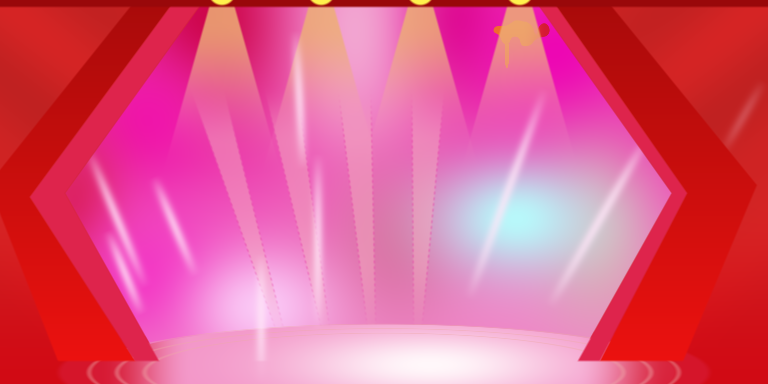
Write a Shadertoy shader that draws this background.

```glsl
// Red and magenta show stage: chevron frame, spotlights, light streaks, round platform.

// Canvas units: x runs 0..2, y runs 0..1 from the lower left
const float TOP = .982, BASE = .06, LAMP_FIRST = .578, LAMP_STEP = .2585;
const vec3 WALL_RED = vec3(.82, .14, .14), WALL_LOW = vec3(.83, .04, .08);
const vec3 FRAME_DARK = vec3(.66, .04, .04), FRAME_BRIGHT = vec3(.94, .07, .06);
const vec3 STRIP_PINK = vec3(.87, .14, .3), BAR_RED = vec3(.6, .03, .04);
const vec3 BEAM_GOLD = vec3(.93, .68, .46), BEAM_PINK = vec3(.95, .6, .76);
const vec3 RAY_PEACH = vec3(.95, .66, .74), RAY_EDGE = vec3(.9, .22, .65);
const vec3 LAMP_YELLOW = vec3(1, .95, .3), STREAK_WHITE = vec3(1, .9, .97);
const vec3 FLOOR_PINK = vec3(.95, .58, .78), FLOOR_RED = vec3(.84, .1, .2);
const vec3 RING_PINK = vec3(.93, .66, .66), FLOOR_WHITE = vec3(1, .97, .98);

// Frame edges: x at top, knee and bottom, then knee height
const vec4 LEFT_OUTER = vec4(.339, -.03, .151, .52);
const vec4 LEFT_MID = vec4(.443, .078, .352, .487);
const vec4 LEFT_INNER = vec4(.518, .169, .414, .497);
const vec4 RIGHT_INNER = vec4(1.406, 1.75, 1.505, .497);
const vec4 RIGHT_MID = vec4(1.45, 1.789, 1.562, .497);
const vec4 RIGHT_OUTER = vec4(1.594, 1.971, 1.779, .518);

// Backdrop glows: centre and radii, with a colour for each
const int GLOWS = 11;
const vec4 GLOW_SHAPE[GLOWS] = vec4[](
  vec4(.55, .95, .22, .24), vec4(.38, .68, .18, .18), vec4(.2, .46, .12, .2),
  vec4(.93, .92, .17, .35), vec4(1.2, .95, .12, .2), vec4(1.45, .86, .22, .2),
  vec4(.4, .28, .22, .2), vec4(1.03, .37, .17, .2), vec4(.68, .2, .18, .14),
  vec4(1.56, .38, .15, .24), vec4(1.345, .43, .22, .15));
const vec3 GLOW_COLOR[GLOWS] = vec3[](
  vec3(.8, .02, .28), vec3(.94, .08, .67), vec3(.85, .12, .33), vec3(.95, .65, .82),
  vec3(.86, .06, .55), vec3(.93, .02, .7), vec3(.95, .2, .76), vec3(.86, .43, .63),
  vec3(.98, .78, .96), vec3(.86, .66, .7), vec3(.72, .97, .98));

// Light streaks as end points
const int STREAKS = 9;
const vec4 STREAK[STREAKS] = vec4[](
  vec4(1.42, .77, 1.22, .22), vec4(1.69, .65, 1.43, .2), vec4(.77, .92, .79, .56),
  vec4(.828, .6, .828, .14), vec4(.23, .61, .38, .25), vec4(.4, .54, .51, .28),
  vec4(.28, .4, .37, .18), vec4(.68, .34, .68, 0), vec4(1.99, .79, 1.88, .6));

float hash(vec2 p) { return fract(sin(dot(p, vec2(41.3, 289.1))) * 4375.5); }

float noise(vec2 p) {
  vec2 i = floor(p), f = fract(p);
  f *= f * (3. - 2. * f);
  return mix(mix(hash(i), hash(i + vec2(1, 0)), f.x),
    mix(hash(i + vec2(0, 1)), hash(i + vec2(1, 1)), f.x), f.y);
}

float glow(vec2 p, vec2 center, vec2 radius) {
  vec2 d = (p - center) / radius;
  return exp(-dot(d, d));
}

// Smooth coverage of the region where d is positive
float fill(float d) { return smoothstep(-.004, .004, d); }

float edgeX(float y, vec4 e) {
  return y > e.w ? mix(e.y, e.x, (y - e.w) / (TOP - e.w))
    : mix(e.z, e.y, (y - BASE) / (e.w - BASE));
}

float between(vec2 p, vec4 left, vec4 right) {
  return fill(p.x - edgeX(p.y, left)) * fill(edgeX(p.y, right) - p.x) * fill(p.y - BASE);
}

vec3 backdrop(vec2 p) {
  vec3 color = mix(vec3(.94, .52, .78), vec3(.93, .27, .7), smoothstep(.15, .65, p.y));
  for (int i = 0; i < GLOWS; i++)
    color = mix(color, GLOW_COLOR[i], glow(p, GLOW_SHAPE[i].xy, GLOW_SHAPE[i].zw));

  // Ragged orange patch beside the last lamp
  float rag = glow(p, vec2(1.36, .92), vec2(.09, .05)) * (.35 + noise(p * 38.));
  rag = max(rag, glow(p, vec2(1.32, .86), vec2(.008, .05)));
  vec3 ragColor = mix(vec3(.94, .42, .18), FLOOR_RED, smoothstep(1.36, 1.42, p.x));
  color = mix(color, ragColor, smoothstep(.54, .6, rag));

  // Tapering rays with dashed edges, and spotlight cones
  float drop = 1. - p.y, t = (.7 - p.y) / .53;
  float fade = smoothstep(-.15, .15, t) * smoothstep(1.15, .7, t);
  float dash = .5 + .5 * sin(p.y * 420.);
  for (int i = 0; i < 4; i++) {
    float k = float(i);
    float d = mix(.039, .012, t) - abs(p.x - mix(.56 + .184 * k, .72 + .123 * k, t));
    color = mix(color, RAY_PEACH, .5 * fade * fill(d));
    color = mix(color, RAY_EDGE, .35 * fade * dash * smoothstep(.005, 0., abs(d)));
    float cone = fill(.028 + .28 * drop - abs(p.x - LAMP_FIRST - LAMP_STEP * k));
    vec3 beam = mix(BEAM_GOLD, BEAM_PINK, smoothstep(.05, .4, drop));
    color = mix(color, beam, .85 * cone * smoothstep(.46, .05, drop));
  }
  return color;
}

void mainImage(out vec4 fragColor, in vec2 fragCoord) {
  vec2 p = fragCoord / iResolution.xy * vec2(2, 1);
  // Walls with soft diagonal folds
  float side = abs(p.x - 1.);
  vec3 color = mix(WALL_LOW, WALL_RED, smoothstep(0., .5, p.y));
  color *= .9 + .18 * noise(vec2(p.y * 5. - side * 4., side));
  float inside = between(p, LEFT_INNER, RIGHT_INNER);
  color = mix(color, backdrop(p), inside);

  // Platform with thin rings and a bright centre
  float r = length((p - vec2(1, .03)) / vec2(.76, .125));
  color = mix(color, FLOOR_RED, .7 * (1. - inside) * smoothstep(1.13, 1.1, r));
  vec3 ground = mix(FLOOR_PINK, FLOOR_RED, smoothstep(.5, .74, side));
  ground = mix(ground, FLOOR_WHITE, glow(p, vec2(1.12, .05), vec2(.36, .09)));
  color = mix(color, ground, smoothstep(1.01, .99, r));
  for (float ring = .82; ring < 1.05; ring += .095)
    color = mix(color, RING_PINK, .4 * smoothstep(.016, 0., abs(r - ring)));

  // Streaks, brightest at mid length
  for (int i = 0; i < STREAKS; i++) {
    vec2 a = p - STREAK[i].xy, b = STREAK[i].zw - STREAK[i].xy;
    float t = clamp(dot(a, b) / dot(b, b), 0., 1.), d = length(a - b * t) / .014;
    color = mix(color, STREAK_WHITE, mix(.2, .7, inside) * exp(-d * d) * 4. * t * (1. - t));
  }
  // Chevron frame, top bar and lamps
  float bands = between(p, LEFT_OUTER, LEFT_MID) + between(p, RIGHT_MID, RIGHT_OUTER);
  float strips = between(p, LEFT_MID, LEFT_INNER) + between(p, RIGHT_INNER, RIGHT_MID);
  color = mix(color, mix(FRAME_BRIGHT, FRAME_DARK, p.y), bands);
  color = mix(color, STRIP_PINK, strips);
  color = mix(color, BAR_RED, fill(p.y - TOP));
  for (int i = 0; i < 4; i++) {
    float d = length(p - vec2(LAMP_FIRST + LAMP_STEP * float(i), 1.022));
    color = mix(color, LAMP_YELLOW, fill(.035 - d));
  }
  fragColor = vec4(color, 1);
}
```
